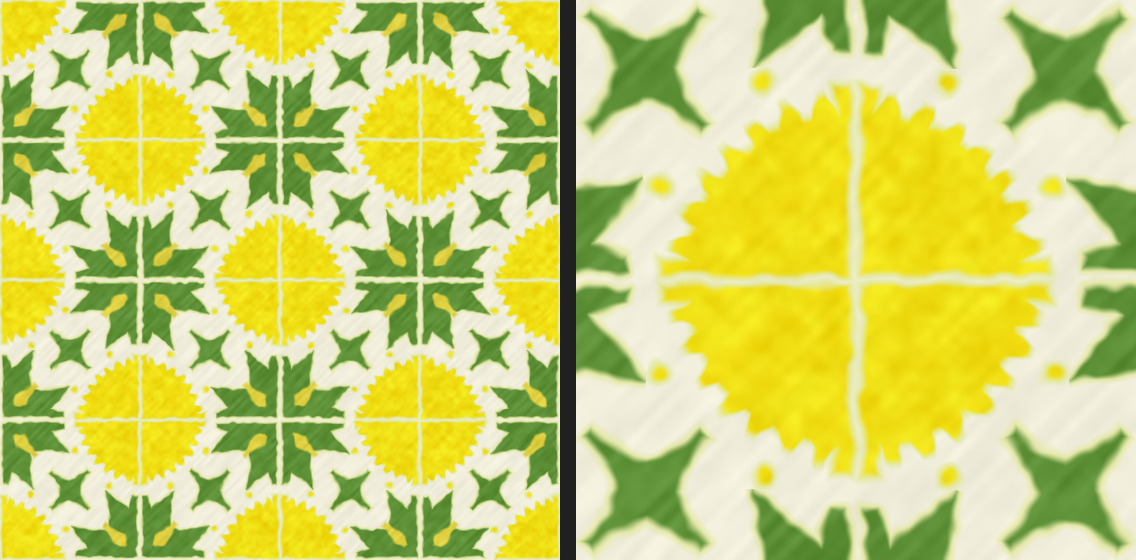
Left: the whole. Right: its middle third, enlarged.
A Shadertoy shader for this pattern:

```glsl
const float TILES = 4.0;
const float DISC_RADIUS = 0.422;
const float TEETH = 32.0;
const float TOOTH_DEPTH = 0.02;
const float SLIT = 0.015;
const float DOT_RADIUS = 0.018;
const float STAR_REACH = 0.19;
const float WOBBLE = 0.016;
const float SOFTNESS = 0.010;
const float FRINGE = 0.014;
const vec3 CREAM = vec3(0.945, 0.93, 0.86);
const vec3 YELLOW = vec3(0.94, 0.875, 0.08);
const vec3 GREEN = vec3(0.36, 0.56, 0.21);
const vec3 GOLD = vec3(0.87, 0.81, 0.25);
const vec3 PALE = vec3(0.89, 0.91, 0.62);

// Half of one leaf; its last corners reach past the mirror diagonal
const int CORNERS = 10;
const vec2 LEAF[CORNERS] = vec2[CORNERS](
    vec2(0.021, 0.021), vec2(0.455, 0.021), vec2(0.455, 0.055),
    vec2(0.37, 0.085), vec2(0.40, 0.125), vec2(0.497, 0.24),
    vec2(0.333, 0.215), vec2(0.235, 0.222), vec2(0.1, 0.5), vec2(0.021, 0.1));

float hash(vec2 p) {
    return fract(sin(dot(p, vec2(127.1, 311.7))) * 43758.5453);
}

float noise(vec2 p) {
    vec2 i = floor(p), f = fract(p);
    f = f * f * (3.0 - 2.0 * f);
    return mix(mix(hash(i), hash(i + vec2(1, 0)), f.x),
               mix(hash(i + vec2(0, 1)), hash(i + vec2(1, 1)), f.x), f.y);
}

float leafDistance(vec2 p) {
    float d = dot(p - LEAF[0], p - LEAF[0]);
    float side = 1.0;
    for (int i = 0, j = CORNERS - 1; i < CORNERS; j = i, i++) {
        vec2 edge = LEAF[j] - LEAF[i], w = p - LEAF[i];
        vec2 b = w - edge * clamp(dot(w, edge) / dot(edge, edge), 0.0, 1.0);
        d = min(d, dot(b, b));
        bvec3 c = bvec3(p.y >= LEAF[i].y, p.y < LEAF[j].y, edge.x * w.y > edge.y * w.x);
        if (all(c) || all(not(c))) side = -side;
    }
    return side * sqrt(d);
}

// Toothed disc split by the joints, with a loose dot beside each joint
float discDistance(vec2 a) {
    float angle = atan(a.y, a.x);
    float tooth = clamp(1.4 * cos(TEETH * angle), -1.0, 1.0);
    float d = length(a) - DISC_RADIUS - TOOTH_DEPTH * tooth;
    d = min(d, max(a.x - 0.458, a.y - 0.048));
    d = max(d, SLIT - a.y);
    return min(d, length(a - vec2(0.468, 0.22)) - DOT_RADIUS);
}

// Four concave arms on the diagonals
float starDistance(vec2 p) {
    vec2 u = abs(vec2(p.x + p.y, p.x - p.y)) * 0.7071;
    float along = max(u.x, u.y), across = min(u.x, u.y);
    float taper = max(1.0 - along / STAR_REACH, 0.0);
    return max(0.8 * (across - mix(0.011, 0.085, taper * taper)), along - STAR_REACH);
}

// Tapered bud on the leaf diagonal
float budDistance(vec2 a) {
    float along = (a.x + a.y) * 0.7071, across = abs(a.x - a.y) * 0.7071;
    float width = mix(0.048, 0.02, smoothstep(0.2, 0.34, along));
    width *= smoothstep(0.12, 0.21, along);
    return max(across - width, abs(along - 0.255) - 0.11);
}

float cover(float d, float blur) {
    return 1.0 - smoothstep(-blur, blur, d);
}

void mainImage(out vec4 fragColor, in vec2 fragCoord) {
    vec2 uv = fragCoord / iResolution.y;
    float blur = max(SOFTNESS, 0.75 * TILES / iResolution.y);

    // Hand-drawn edges
    vec2 p = uv * TILES;
    p += WOBBLE * (vec2(noise(uv * 105.0), noise(uv * 105.0 + 57.3)) - 0.5);
    p += 0.5 * WOBBLE * (vec2(noise(uv * 40.0 + 9.1), noise(uv * 40.0 + 31.7)) - 0.5);

    // Discs and leaves alternate on the tile corners
    vec2 vertex = floor(p + 0.5);
    vec2 a = abs(p - vertex);
    a = vec2(max(a.x, a.y), min(a.x, a.y));
    bool isDisc = mod(vertex.x + vertex.y, 2.0) < 0.5;
    float disc = isDisc ? discDistance(a) : 1.0;
    float leaf = isDisc ? 1.0 : leafDistance(a);
    float bud = isDisc ? 1.0 : budDistance(a);
    float green = min(leaf, starDistance(fract(p) - 0.5));

    // Diagonal brush strokes and mottling
    vec2 brush = vec2(uv.x + uv.y, uv.y - uv.x) * 0.7071;
    float stroke = noise(brush * vec2(28.0, 190.0)) - 0.5;
    float mottle = noise(uv * 85.0 + 3.7) + 0.5 * noise(uv * 170.0) - 0.75;

    vec3 color = CREAM + 0.045 * stroke + 0.015 * mottle;
    color = mix(color, PALE, 0.85 * cover(min(green, disc) - FRINGE, blur));
    vec3 yellowPaint = YELLOW + mottle * vec3(0.035, 0.085, 0.09) + 0.035 * stroke;
    color = mix(color, yellowPaint, cover(disc, blur));
    vec3 greenPaint = GREEN + 0.08 * stroke + 0.04 * mottle;
    color = mix(color, greenPaint, cover(green, blur));
    vec3 goldPaint = GOLD + 0.07 * stroke + 0.05 * mottle;
    color = mix(color, goldPaint, cover(bud, 1.3 * blur));

    fragColor = vec4(clamp(color, 0.0, 1.0), 1.0);
}
```
